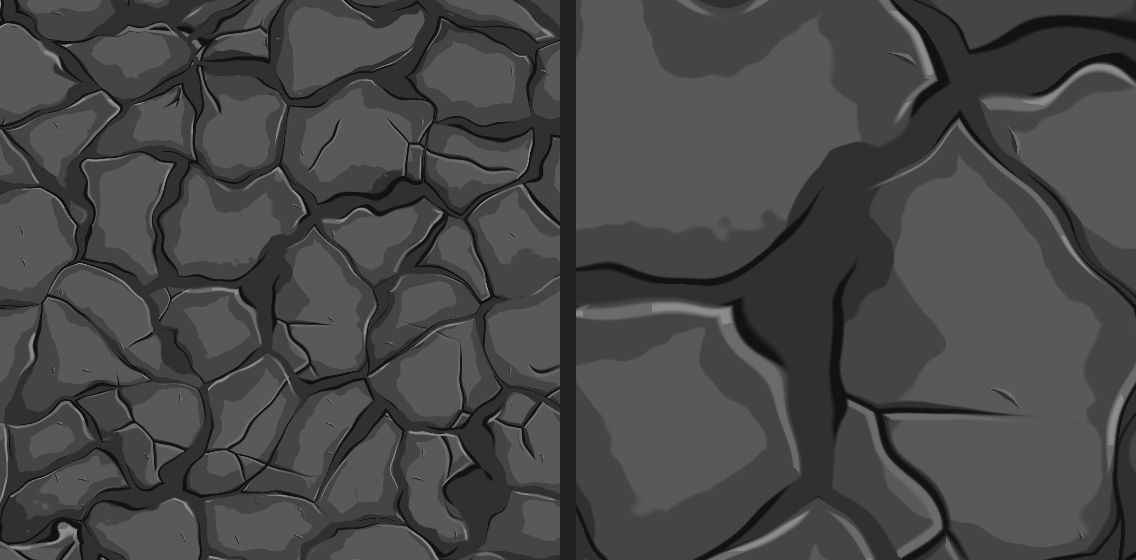
Left, the full canvas; right, a detail of the centre.
Reproduce this texture procedurally as a three.js fragment shader.

```glsl
// Dark grey cracked stone wall, painted in flat tones with thin lit rims.
varying vec2 vUv;

float hash(vec2 p) {
  return fract(sin(dot(p, vec2(127.1, 311.7))) * 43758.5453);
}

vec2 hash2(vec2 p) {
  return vec2(hash(p), hash(p + 57.3));
}

float noise(vec2 p) {
  vec2 i = floor(p), f = fract(p);
  f = f * f * (3.0 - 2.0 * f);
  return mix(mix(hash(i), hash(i + vec2(1.0, 0.0)), f.x),
             mix(hash(i + vec2(0.0, 1.0)), hash(i + 1.0), f.x), f.y);
}

float fbm(vec2 p) {
  float sum = 0.0, amp = 0.53;
  for (int i = 0; i < 4; i++) {
    sum += amp * noise(p);
    p = mat2(1.6, 1.2, -1.2, 1.6) * p + 7.1;
    amp *= 0.5;
  }
  return sum;
}

// Bends straight borders into chipped, wandering ones
vec2 warp(vec2 p) {
  vec2 broad = vec2(noise(p * 1.4 + 3.0), noise(p * 1.4 + 41.0)) - 0.5;
  vec2 fine = vec2(noise(p * 5.0 + 11.0), noise(p * 5.0 + 29.0)) - 0.5;
  return p + 0.55 * broad + 0.09 * fine;
}

// Distance to the nearest border, its outward normal, and a stone id
float stones(vec2 p, out vec2 normal, out vec2 toCentre, out float id) {
  vec2 cell = floor(p), nearest = cell;
  float best = 9.0;
  for (int y = -1; y <= 1; y++)
  for (int x = -1; x <= 1; x++) {
    vec2 c = cell + vec2(x, y);
    vec2 r = c + hash2(c) - p;
    if (dot(r, r) < best) {
      best = dot(r, r);
      nearest = c;
      toCentre = r;
    }
  }
  id = hash(nearest + 5.7);
  normal = vec2(0.0, 1.0);
  float edge = 9.0;
  for (int y = -2; y <= 2; y++)
  for (int x = -2; x <= 2; x++) {
    vec2 c = nearest + vec2(x, y);
    vec2 r = c + hash2(c) - p;
    vec2 across = r - toCentre;
    if (dot(across, across) > 0.0001) {
      float d = dot(0.5 * (r + toCentre), normalize(across));
      if (d < edge) {
        edge = d;
        normal = normalize(across);
      }
    }
  }
  return edge;
}

float above(float x, float level) {
  return smoothstep(level - 0.007, level + 0.007, x);
}

// Line of the given half width around x = 0
float line(float x, float halfWidth) {
  return (1.0 - smoothstep(halfWidth - 0.006, halfWidth + 0.006, abs(x)))
       * smoothstep(0.0, 0.006, halfWidth);
}

// Short random scratches: signed side in x, coverage in y
vec2 scratch(vec2 p) {
  vec2 i = floor(p), f = fract(p) - 0.5;
  float a = -0.8 + 1.4 * (hash(i + 2.0) - 0.5);
  f -= 0.3 * (hash2(i) - 0.5);
  f = mat2(cos(a), -sin(a), sin(a), cos(a)) * f;
  f.y += 1.2 * f.x * f.x;
  float halfWidth = 0.05 * (1.0 - abs(f.x) / 0.23);
  return vec2(f.y, line(f.y, halfWidth) * step(0.8, hash(i + 9.0)));
}

void main() {
  vec2 p = vUv * vec2(5.6, 6.2) + 2.0;
  vec2 normal, toCentre, n2, c2;
  float id, id2;
  float edge = stones(warp(p), normal, toCentre, id);
  vec2 lightDir = vec2(0.6, 0.8);

  // Grooves of uneven width between the stones
  float groove = 0.12 * smoothstep(0.35, 0.9, noise(p * 1.5 + id * 90.0));
  float rise = edge - groove;
  float grain = fbm(p * 2.1 + id * 40.0);
  float blotch = fbm(p * 1.9 + 63.0);

  // Flat tones: worn face, body, shadow
  float face = edge - 0.08 * dot(toCentre, lightDir) + 0.45 * (grain - 0.5);
  float shade = rise - 0.08 * dot(toCentre, lightDir) + 0.36 * (blotch - 0.5);
  float tone = mix(0.27, 0.35, above(face, 0.165) * above(rise, 0.03));
  tone = mix(0.19, tone, above(shade, -0.01) * above(rise, 0.0));

  // Small scratches, lit on the upper side
  vec2 mark = scratch(p * 3.3);
  tone = mix(tone, mark.x > 0.0 ? 0.42 : 0.19, mark.y * above(rise, 0.06));

  // Partial cracks running over the stones
  float split = stones(warp(p * 0.9 + 17.0), n2, c2, id2);
  float open = smoothstep(0.56, 0.72, noise(p * 1.1 + 80.0)) * above(rise, 0.0);
  float lit = step(0.0, dot(n2, lightDir));
  tone = mix(tone, 0.19, line(split, 0.05 * open * noise(p * 4.0)));
  tone = mix(tone, 0.42, lit * line(split - 0.024, 0.014 * open));
  tone = mix(tone, 0.07, line(split, 0.011 * open));

  // Lit rims and black outlines with broken, tapering strokes
  float facing = smoothstep(-0.5, 0.6, dot(normal, lightDir));
  float stroke = smoothstep(0.35, 0.65, noise(p * 2.6 + id * 30.0));
  float rim = 0.017 * facing * stroke;
  tone = mix(tone, 0.42, line(rise - 0.028, rim));
  tone = mix(tone, 0.55, line(rise - 0.026, 0.6 * rim * above(noise(p * 5.0), 0.5)));
  float ink = 0.016 * smoothstep(0.3, 0.7, noise(p * 2.3 + id * 70.0 + 9.0));
  tone = mix(tone, 0.07, line(rise, ink));

  gl_FragColor = vec4(vec3(tone), 1.0);
}
```
